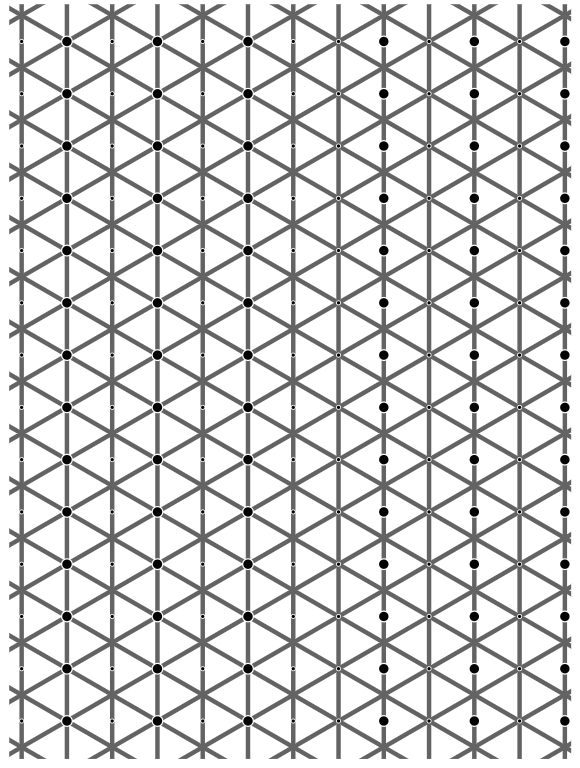
This pattern is drawn by a Shadertoy shader. Its source:

```glsl
// All lengths are fractions of the canvas height.
const float EDGE = 0.06806;
const float COLUMN_STEP = EDGE * 0.8660254;
const vec2 FIRST_DOT = vec2(0.0282, 0.0612);
const vec2 FRAME_MIN = vec2(0.0120, 0.0118);
const vec2 FRAME_MAX = vec2(0.7437, 0.9945);
const float LINE_HALF_WIDTH = 0.0029;

const vec3 PAPER = vec3(1.0);
const vec3 LINE_GRAY = vec3(0.39);
const vec3 DOT_BLACK = vec3(0.01);

// Coverage of a signed distance, smoothed over about one pixel.
float coverage(float dist, float pixel) {
    return clamp(0.5 - dist / pixel, 0.0, 1.0);
}

float boxDistance(vec2 p, vec2 lower, vec2 upper) {
    vec2 d = max(lower - p, p - upper);
    return max(d.x, d.y);
}

// Distance to the nearest of a family of evenly spaced parallel lines.
float parallelLines(vec2 p, vec2 normal, float spacing) {
    float t = dot(p, normal) / spacing;
    return abs(t - round(t)) * spacing;
}

// Three line families, 60 degrees apart.
float triangleGrid(vec2 p, float spacing) {
    float nearest = spacing;
    for (int i = 0; i < 3; i++) {
        float angle = radians(60.0) * float(i);
        vec2 normal = vec2(cos(angle), sin(angle));
        nearest = min(nearest, parallelLines(p, normal, spacing));
    }
    return nearest;
}

// Large dots fill alternate columns; the alternation slips after column six.
float isLargeColumn(float column) {
    return mod(column + step(6.5, column), 2.0);
}

void mainImage(out vec4 fragColor, in vec2 fragCoord) {
    vec2 p = fragCoord / iResolution.y;
    float pixel = 1.0 / iResolution.y;

    // Triangular lattice, clipped to the frame.
    vec2 latticeOrigin = FIRST_DOT + vec2(COLUMN_STEP, 0.0);
    float gridDist = triangleGrid(p - latticeOrigin, COLUMN_STEP) - LINE_HALF_WIDTH;
    gridDist = max(gridDist, boxDistance(p, FRAME_MIN, FRAME_MAX));
    vec3 color = mix(PAPER, LINE_GRAY, coverage(gridDist, pixel));

    // Dots with pale halos: 13 columns by 14 rows.
    vec2 dotStep = vec2(COLUMN_STEP, EDGE);
    vec2 cell = clamp(round((p - FIRST_DOT) / dotStep), vec2(0.0), vec2(12.0, 13.0));
    float centerDist = length(p - FIRST_DOT - cell * dotStep);
    float large = isLargeColumn(cell.x);
    float dotRadius = mix(0.0021, 0.0061, large);
    float haloRadius = mix(0.0032, 0.0077, large);
    color = mix(color, PAPER, coverage(centerDist - haloRadius, pixel));
    color = mix(color, DOT_BLACK, coverage(centerDist - dotRadius, pixel));

    fragColor = vec4(color, 1.0);
}
```
